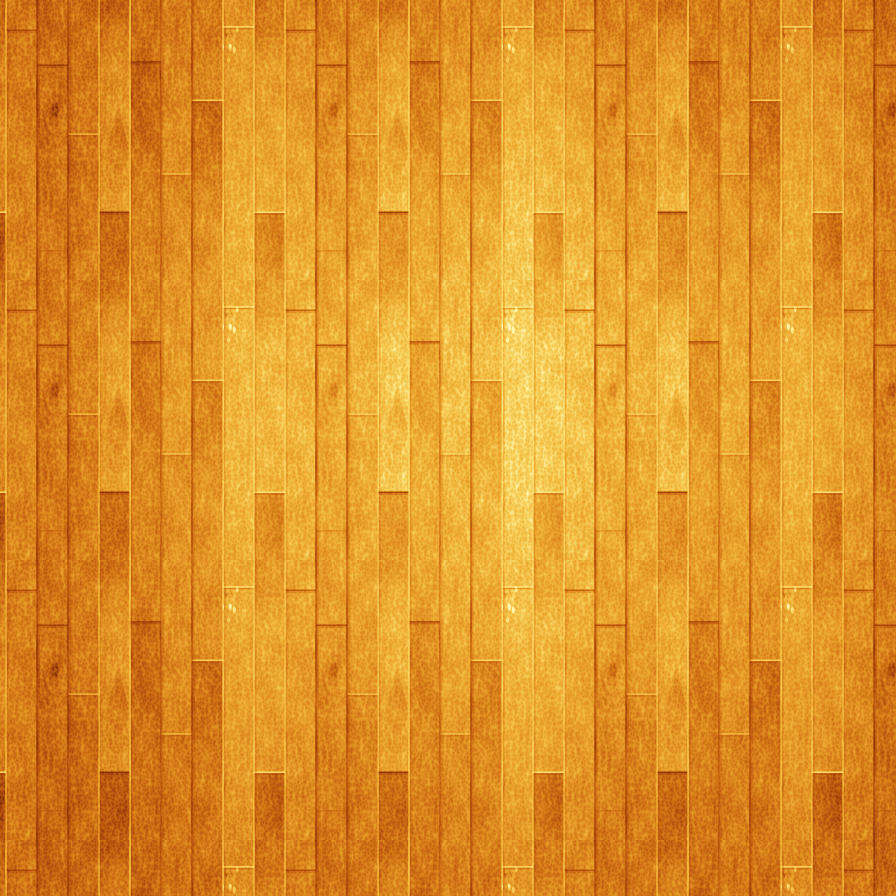
A WebGL 2 fragment shader for this texture:

```glsl
#version 300 es
precision highp float;
// Warm wooden floor: narrow upright planks with staggered butt joints.
// A block of nine planks repeats across and down; a soft off-centre light,
// plank shades, cellular pores and sine grain form one tone for a colour ramp.

uniform vec2 u_resolution;
out vec4 fragColor;

const float TAU = 6.2831853;
const float PLANK_W = 0.0346;
const float PLANK_X0 = 0.0067;
const float BLOCK_H = 0.3125;
const float SEAM_HALF = 0.0009;
const float BLOCK_ASPECT = BLOCK_H / PLANK_W;
const vec2 LIGHT_POS = vec2(0.56, 0.555);
const float LIGHT_BASE = 0.36;
const float LIGHT_GAIN = 0.54;
const float LIGHT_FALLOFF = 4.5;
const float PORE_GAIN = 0.26;
const float BLOTCH_GAIN = 0.16;
const float GRAIN_GAIN = 0.025;
const float PALE_TONE = 1.12;
const float GAP_TONE = 0.02;

// Per plank: joint height in the block, shade, darkening below the joint,
// then the finish of its joint and left seam (+ pale, - dark).
const float JOINT[9] = float[9](0.108, 0.233, 0.479, 0.758, 0.221, 0.621, 0.358, 0.096, 0.758);
const float SHADE[9] = float[9](0.05, -0.04, -0.04, 0.09, -0.07, 0.01, -0.02, 0.11, 0.09);
const float FADE[9] = float[9](0.02, 0.0, 0.04, 0.27, 0.07, 0.03, 0.12, 0.0, 0.22);
const float JOINT_INK[9] = float[9](-0.6, -0.7, 0.5, -0.8, -0.65, 0.5, 0.75, 0.75, 0.9);
const float SEAM_INK[9] = float[9](0.55, -0.85, -0.75, 0.5, 0.7, -0.5, -0.75, 0.6, 0.6);

const vec3 RAMP[7] = vec3[7](
  vec3(0.42, 0.13, 0.02), vec3(0.69, 0.30, 0.05), vec3(0.81, 0.44, 0.08),
  vec3(0.89, 0.58, 0.14), vec3(0.94, 0.70, 0.22), vec3(0.97, 0.83, 0.38),
  vec3(1.0, 0.96, 0.68));

vec2 hash2(vec2 p) {
  vec3 q = fract(p.xyx * vec3(0.1031, 0.1030, 0.0973));
  q += dot(q, q.yzx + 33.33);
  return fract((q.xx + q.yz) * q.zy);
}

// Distance to the nearest scattered cell point.
float cellular(vec2 p) {
  vec2 cell = floor(p), f = p - cell;
  float nearest = 4.0;
  for (int y = -1; y <= 1; y++)
    for (int x = -1; x <= 1; x++) {
      vec2 o = vec2(x, y);
      vec2 d = o + hash2(cell + o) - f;
      nearest = min(nearest, dot(d, d));
    }
  return sqrt(nearest);
}

float line(float d, float halfWidth) {
  float px = 0.7 / u_resolution.y;
  return 1.0 - smoothstep(max(halfWidth - px, 0.0), halfWidth + px, abs(d));
}

// Draws a pale line with a dark shadow, or a plain dark gap.
float ink(float tone, float d, float strength) {
  float core = line(d, SEAM_HALF) * abs(strength);
  float side = line(d - 2.2 * SEAM_HALF, SEAM_HALF) * 0.4 * abs(strength);
  tone = mix(tone, GAP_TONE, side);
  return mix(tone, strength > 0.0 ? PALE_TONE : GAP_TONE, core);
}

vec3 ramp(float tone) {
  float t = clamp(tone * 5.0, 0.0, 5.999);
  int k = int(t);
  return mix(RAMP[k], RAMP[k + 1], fract(t));
}

void main() {
  vec2 uv = gl_FragCoord.xy / u_resolution;

  // Plank index, position inside it and height in the repeating block
  float column = (uv.x - PLANK_X0) / PLANK_W;
  float index = mod(floor(column), 9.0);
  int plank = int(index);
  float across = fract(column);
  float down = fract((1.0 - uv.y) / BLOCK_H);
  float below = fract(down - JOINT[plank]);
  vec2 wood = vec2(index + across, down * BLOCK_ASPECT);

  // Light and plank shading
  vec2 fromLight = uv - LIGHT_POS;
  float tone = LIGHT_BASE + LIGHT_GAIN * exp(-LIGHT_FALLOFF * dot(fromLight, fromLight));
  tone += SHADE[plank] - FADE[plank] * (1.0 - smoothstep(0.12, 0.5, below));

  // Blotches, pores and wavy grain
  vec2 seed = vec2(index * 17.0, 0.0);
  tone += BLOTCH_GAIN * (0.48 - cellular(wood * vec2(1.6, 0.9) + seed));
  tone += PORE_GAIN * (cellular(wood * vec2(11.0, 8.0) + seed) - 0.5);
  tone += 0.5 * PORE_GAIN * (cellular(wood * vec2(6.0, 2.2) + seed) - 0.5);
  float wobble = sin(TAU * down * 2.0 + index * 2.3) + 0.5 * sin(TAU * down * 5.0 + index);
  tone += GRAIN_GAIN * sin(across * 31.0 + 2.5 * wobble);

  // Knot with rings, teardrop stain and pale flecks
  if (plank == 1) {
    vec2 q = vec2(across - 0.58, (down - 0.396) * BLOCK_ASPECT);
    float r = length(q * vec2(1.0, 0.5));
    tone += 0.09 * sin(r * 42.0 + wobble) * exp(-2.5 * r) - 0.22 * exp(-40.0 * r * r);
  } else if (plank == 3) {
    vec2 q = vec2(across - 0.62, (down - 0.55) * BLOCK_ASPECT);
    float width = 0.32 * smoothstep(-1.9, 0.1, q.y) * (1.0 - smoothstep(0.1, 0.9, q.y));
    tone -= 0.13 * (1.0 - smoothstep(width - 0.05, width + 0.06, abs(q.x))) * smoothstep(0.02, 0.1, width);
  } else if (plank == 7) {
    float spot = cellular(wood * vec2(4.0, 1.7));
    float area = (1.0 - smoothstep(0.04, 0.2, below)) * (1.0 - smoothstep(0.3, 0.7, across));
    tone += area * (0.5 * (1.0 - smoothstep(0.12, 0.25, spot)) - 0.3 * smoothstep(0.65, 0.8, spot));
  }

  // Butt joints, then the long seams with a slightly broken finish
  float jointDist = (below - step(0.5, below)) * BLOCK_H;
  tone = ink(tone, jointDist, JOINT_INK[plank]);
  if (plank == 1) tone = ink(tone, (down - 0.896) * BLOCK_H, -0.3);
  int seam = int(mod(floor(column + 0.5), 9.0));
  float seamDist = (across - step(0.5, across)) * PLANK_W;
  float wear = 0.82 + 0.18 * sin(TAU * down * 3.0 + float(seam) * 1.7);
  tone = ink(tone, seamDist, SEAM_INK[seam] * wear);

  fragColor = vec4(ramp(tone), 1.0);
}
```
